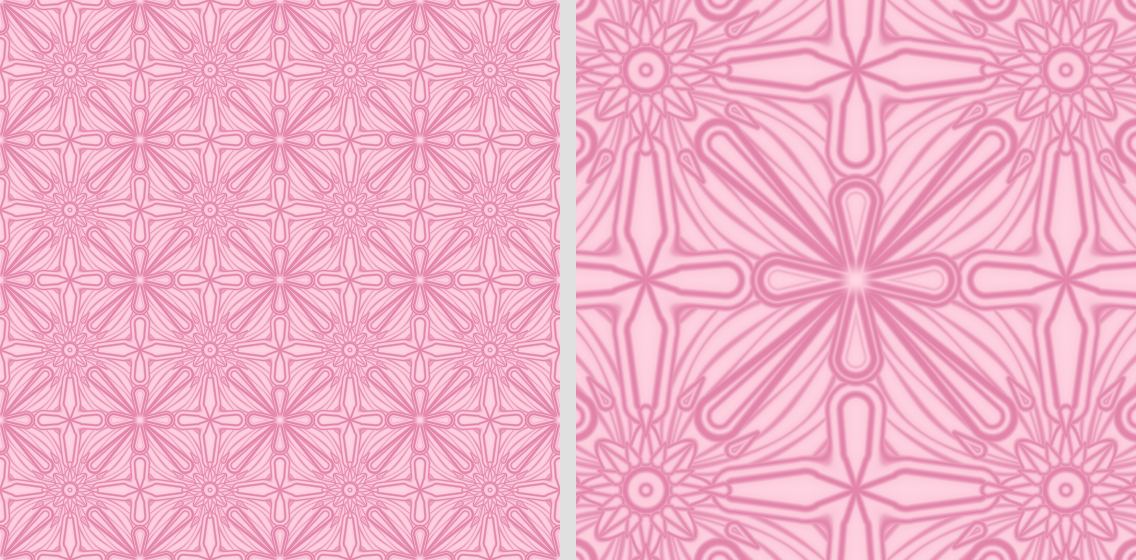
Left, the full canvas; right, a detail of the centre.
A Shadertoy shader for this pattern:

```glsl
const float PI = 3.14159265;

// Capsule whose radius runs from ra at a to rb at b
float taper(vec2 p, vec2 a, vec2 b, float ra, float rb) {
    vec2 pa = p - a, ba = b - a;
    float h = clamp(dot(pa, ba) / dot(ba, ba), 0.0, 1.0);
    return length(pa - ba * h) - mix(ra, rb, h);
}

float smoothMin(float a, float b, float k) {
    float h = max(k - abs(a - b), 0.0) / k;
    return min(a, b) - h * h * k * 0.25;
}

// Soft pen line with a faint blush on both sides
float stroke(float d, float width) {
    float soft = max(0.007, 3.0 / iResolution.y);
    float core = 1.0 - smoothstep(width - soft, width + soft, abs(d));
    return max(core, 0.3 * exp(-abs(d) / 0.016));
}

// Clears the inside of a shape, then outlines it
void layer(inout float ink, float d, float width) {
    ink *= smoothstep(-0.006, 0.006, d);
    ink = max(ink, stroke(d, width));
}

void mainImage(out vec4 fragColor, in vec2 fragCoord) {
    // Four mirrored tiles each way: star at 0, rosette at 0.5
    vec2 q = abs(fract(4.0 * fragCoord / iResolution.xy + 0.5) - 0.5);
    if (q.y > q.x) q = q.yx;
    float starDist = length(q);
    float ink = 0.0;

    // Leaf veins: arcs through the star and the rosette
    vec2 toStar = -q, toRosette = vec2(0.45) - q;
    float bend = PI - acos(clamp(dot(toStar, toRosette)
        / max(length(toStar) * length(toRosette), 1e-5), -1.0, 1.0));
    float spread = length(toStar) * length(toRosette) / 0.636;
    for (int i = 0; i < 5; i++) {
        float k = float(i);
        float level = 0.42 + 0.21 * k + 0.05 * sin(13.0 * starDist + 1.7 * k);
        float width = 0.005 + 0.002 * sin(17.0 * starDist + 2.0 * k);
        ink = max(ink, 0.85 * stroke((bend - level) * spread, width));
    }

    // Curled bud beside the rosette
    float bud = taper(q, vec2(0.405, 0.29), vec2(0.365, 0.235), 0.018, 0.002);
    layer(ink, bud, 0.006);
    ink = max(ink, stroke(bud + 0.014, 0.003));

    // Long diagonal petal with an inner fold
    float diagonal = taper(q, vec2(0.0), vec2(0.325), 0.0, 0.052);
    layer(ink, diagonal, 0.010);
    ink = max(ink, stroke(taper(q, vec2(0.0), vec2(0.325), 0.0, 0.025), 0.006));

    // Pods crossing at the tile edge, inside a shared frame
    float lens = min(taper(q, vec2(0.5, 0.0), vec2(0.5, 0.12), 0.0, 0.045),
                     taper(q, vec2(0.5, 0.12), vec2(0.5, 0.29), 0.045, 0.022));
    float pod = min(taper(q, vec2(0.5, 0.0), vec2(0.41, 0.0), 0.0, 0.03),
                    taper(q, vec2(0.41, 0.0), vec2(0.31, 0.0), 0.03, 0.038));
    layer(ink, smoothMin(lens, pod, 0.06) - 0.03, 0.006);
    layer(ink, lens, 0.008);
    layer(ink, pod, 0.008);

    // Star petal with a dark cap
    float petal = taper(q, vec2(0.0), vec2(0.185, 0.0), 0.0, 0.043);
    layer(ink, petal - 0.018, 0.007);
    layer(ink, petal, 0.009);
    ink = max(ink, 0.6 * stroke(petal + 0.02, 0.003));
    ink *= smoothstep(0.005, 0.05, starDist);

    // Rosette: scalloped collar, ring of drops, round eye
    vec2 c = q - 0.5;
    float r = length(c);
    float a = atan(c.x, c.y);
    layer(ink, (r - 0.135 - 0.025 * cos(8.0 * a)) * 0.8, 0.006);
    for (int i = 0; i < 3; i++) {
        float turn = float(i) * PI / 8.0;
        vec2 dir = -vec2(sin(turn), cos(turn));
        float tip = i == 1 ? 0.12 : 0.155;
        layer(ink, taper(q, 0.5 + dir * 0.075, 0.5 + dir * tip, 0.016, 0.001), 0.005);
    }
    layer(ink, taper(q, vec2(0.5, 0.315), vec2(0.5, 0.37), 0.015, 0.001), 0.006);
    layer(ink, r - 0.05, 0.008);
    ink = max(ink, stroke(r - 0.013, 0.005));

    vec3 blush = vec3(1.0, 0.835, 0.89), rose = vec3(0.89, 0.52, 0.67);
    fragColor = vec4(mix(blush, rose, clamp(ink, 0.0, 1.0)), 1.0);
}
```
